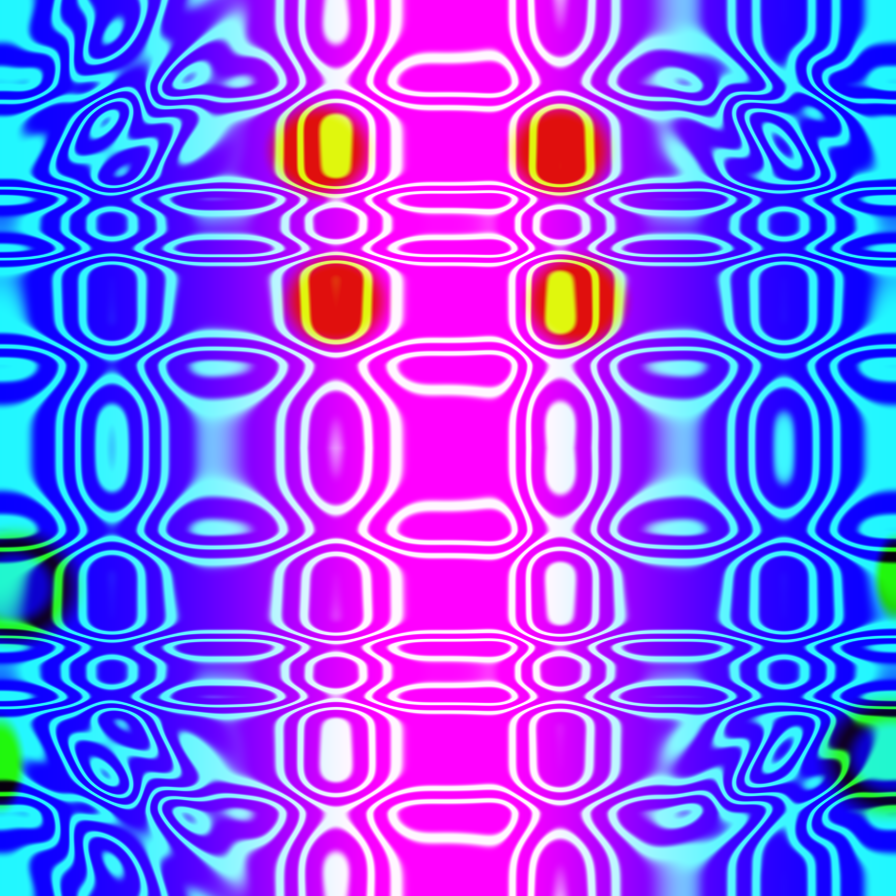
Write a WebGL 1 fragment shader that draws this pattern.

```glsl
precision highp float;
// Neon contour lattice: glowing level lines over a magenta-to-blue field with hot spots.
uniform vec2 u_resolution;

const float TAU = 6.2831853;

float bump(float x, float center, float width) {
  float q = (x - center) / width;
  return exp(-q * q);
}

// Column profile: crests every quarter canvas, with flattened troughs.
float columnProfile(float x) {
  float a = TAU * 4.0 * (x - 0.125);
  return 1.15 * cos(a) + 0.3 * cos(2.0 * a) - 0.45 * bump(x, 0.566, 0.026);
}

// Row profile: mirrored bands that widen away from the quarter lines.
float rowProfile(float y) {
  float t = abs(fract(2.0 * y) - 0.5) * 2.0;
  float u = 4.0 * pow(t, 0.63);
  float valley = sin(0.25 * TAU * u);
  float amp = u < 1.0 ? 0.82 : (u < 3.0 ? 2.12 : 1.12);
  float flatness = u < 3.0 ? 4.0 : 2.6;
  return -0.68 + amp * (1.0 - pow(valley * valley, flatness));
}

// Diagonal waves that disturb the lattice near the four corners.
float cornerRipple(vec2 p) {
  vec2 e = min(p, 1.0 - p);
  bool isLeft = p.x < 0.5;
  float reach = mix(0.33, 0.28, smoothstep(0.05, 0.12, e.y));
  float mask = (1.0 - smoothstep(0.16, reach, e.x)) * (1.0 - smoothstep(0.16, 0.24, e.y));
  mask *= smoothstep(0.0, 0.1, e.x) * smoothstep(isLeft ? -0.06 : 0.02, 0.12, e.y);
  float crest = isLeft ? 0.25 : 0.29;
  return 0.6 * mask * cos(TAU * (e.x + e.y - crest) / 0.087);
}

// Lowers the troughs toward the sides so that their centres light up.
float troughShift(vec2 p) {
  vec2 d = abs(p - 0.5);
  float trough = 0.5 - 0.5 * cos(TAU * 4.0 * (p.x - 0.125));
  float rows = 1.0 - bump(d.y, 0.215, 0.075);
  rows = mix(rows, 1.0, 0.75 * smoothstep(0.33, 0.5, d.x));
  return 0.58 * smoothstep(0.0, 0.37, d.x) * trough * rows;
}

// Raises the inner columns in turn along the rows; trims the outer ones.
float crestLift(vec2 p) {
  vec2 d = abs(p - 0.5);
  float outer = smoothstep(0.2, 0.3, d.x);
  float middle = bump(d.y, 0.0, 0.1);
  float turn = 0.2 * sign(p.x - 0.5) * sin(11.0 * d.y + 0.5);
  float lift = mix(turn, -0.2 * (1.0 - middle), outer) + 0.04 * middle;
  lift += 0.2 * bump(p.x, 0.125, 0.06) * middle;
  return lift * smoothstep(-0.5, 1.2, columnProfile(p.x));
}

float field(vec2 p) {
  return columnProfile(p.x) + rowProfile(p.y) + crestLift(p)
       + cornerRipple(p) - troughShift(p);
}

// Soft line with a bright core at every whole level.
float levelGlow(float f, float width) {
  return smoothstep(0.04, 0.88, bump(abs(fract(f + 0.5) - 0.5), 0.0, width));
}

float spot(vec2 p, vec2 center, vec2 radius) {
  return 1.0 - smoothstep(0.6, 1.1, length((p - center) / radius));
}

// Four warm spots on the two middle columns.
float warmSpots(vec2 p) {
  float m = 0.0;
  for (int i = 0; i < 4; i++) {
    float col = mod(float(i), 2.0);
    float row = floor(float(i) / 2.0);
    float lean = 0.018 * (col + row - 1.0);
    vec2 center = vec2(0.375 + 0.25 * col + lean, 0.832 - 0.168 * row);
    m = max(m, spot(p, center, vec2(0.061, 0.055)));
  }
  return m;
}

// Dark ring that keeps some colour in its core.
float darkRing(vec2 p, vec2 center, vec2 radius) {
  return spot(p, center, radius) - 0.8 * spot(p, center, 0.66 * radius);
}

// Dark patches with green lines at the side edges.
float darkSpots(vec2 p) {
  float m = darkRing(p, vec2(0.015, 0.345), vec2(0.078, 0.068));
  m = max(m, darkRing(p, vec2(0.995, 0.155), vec2(0.082, 0.072)));
  m = max(m, spot(p, vec2(0.0, 0.147), vec2(0.028, 0.055)));
  return max(m, spot(p, vec2(1.0, 0.355), vec2(0.025, 0.05)));
}

void main() {
  vec2 p = gl_FragCoord.xy / u_resolution;
  float glow = levelGlow(field(p), 0.2);
  float warm = warmSpots(p);
  float dark = darkSpots(p);

  // Background fades from magenta through violet to blue.
  float red = min(1.0, 1.08 * bump(p.x, 0.5, 0.26));
  vec3 color = vec3(red + 0.1 * glow, 0.97 * glow, 1.0);

  // Spots remove the blue; warm ones also gain red.
  color.r = mix(color.r, 0.88, warm);
  color.g = max(color.g, 0.06 * warm);
  color.b *= 1.0 - 0.95 * max(warm, dark);
  gl_FragColor = vec4(clamp(color, 0.0, 1.0), 1.0);
}
```
